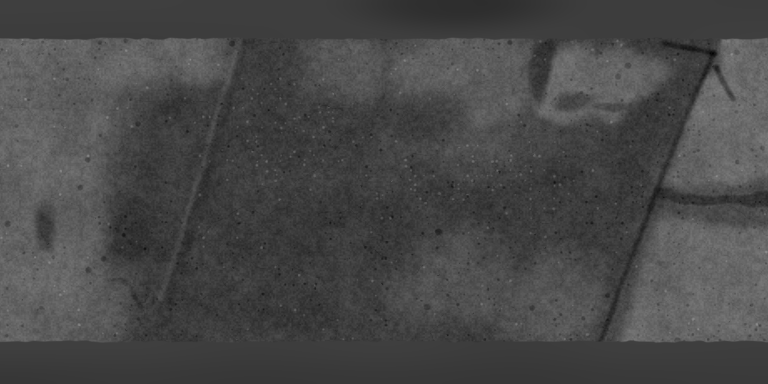
Write a WebGL 1 fragment shader that draws this texture.

```glsl
precision highp float;
// Weathered grey concrete slab between two smooth dark bands.
// Noise-warped ellipses lay out worn and stained areas; line distances draw
// the slanted seams, and hashed cells scatter grain, pits and pale chips.

uniform vec2 u_resolution;

float hash(vec2 p) {
  vec3 h = fract(p.xyx * vec3(0.1031, 0.1030, 0.0973));
  h += dot(h, h.yzx + 33.33);
  return fract((h.x + h.y) * h.z);
}

float noise(vec2 p) {
  vec2 i = floor(p), f = fract(p);
  f = f * f * (3.0 - 2.0 * f);
  return mix(mix(hash(i), hash(i + vec2(1.0, 0.0)), f.x),
             mix(hash(i + vec2(0.0, 1.0)), hash(i + 1.0), f.x), f.y);
}

float fbm(vec2 p) {
  float sum = 0.0, amp = 0.5;
  for (int i = 0; i < 5; i++) {
    sum += amp * noise(p);
    p = mat2(1.6, 1.2, -1.2, 1.6) * p + 7.3;
    amp *= 0.5;
  }
  return sum / 0.97;
}

// Soft ellipse mask
float blob(vec2 p, vec2 center, vec2 radius, float soft) {
  return 1.0 - smoothstep(1.0 - soft, 1.0 + soft, length((p - center) / radius));
}

// Mask of a line from a to b
float stroke(vec2 p, vec2 a, vec2 b, float width, float soft) {
  vec2 ab = b - a;
  float t = clamp(dot(p - a, ab) / dot(ab, ab), 0.0, 1.0);
  return 1.0 - smoothstep(width - soft, width + soft, length(p - a - ab * t));
}

// Scattered round dots, one candidate per cell
float dots(vec2 p, float scale, float density, float seed, float px) {
  vec2 cell = floor(p * scale);
  vec2 id = cell + seed;
  vec2 spot = 0.3 + 0.4 * vec2(hash(id + 3.1), hash(id + 8.7));
  float radius = mix(0.1, 0.28, hash(id + 5.5));
  float d = length(fract(p * scale) - spot);
  float edge = px * scale;
  return step(1.0 - density, hash(id)) * (1.0 - smoothstep(radius - edge, radius + edge, d));
}

// Pale worn areas, 0 to 1
float wornAreas(vec2 q, float seamX, float px) {
  float leftEdge = mix(0.31, 0.58, smoothstep(0.62, 0.86, q.y));
  float worn = 0.80 * (1.0 - smoothstep(leftEdge - 0.08, leftEdge + 0.1, q.x));
  worn = max(worn, 0.55 * blob(q, vec2(0.89, 0.83), vec2(0.11, 0.07), 0.5));
  worn = max(worn, 0.72 * blob(q, vec2(1.19, 0.82), vec2(0.21, 0.15), 0.35));
  worn = max(worn, 0.35 * blob(q, vec2(1.24, 0.66), vec2(0.2, 0.13), 0.6));
  worn = max(worn, 0.92 * blob(q, vec2(1.56, 0.79), vec2(0.17, 0.11), 0.25));
  worn = max(worn, 0.45 * blob(q, vec2(1.18, 0.26), vec2(0.15, 0.12), 0.4));
  worn = max(worn, 0.58 * blob(q, vec2(1.46, 0.22), vec2(0.17, 0.13), 0.5));
  return max(worn, 0.93 * smoothstep(-0.012, 0.012 + px, q.x - seamX));
}

// Dark stains, 0 to 1
float stains(vec2 q) {
  float s = 0.8 * blob(q, vec2(0.33, 0.40), vec2(0.055, 0.08), 0.55);
  s = max(s, 0.75 * blob(q, vec2(0.125, 0.41), vec2(0.025, 0.055), 0.6));
  s = max(s, 0.5 * blob(q, vec2(0.40, 0.73), vec2(0.08, 0.06), 0.7));
  s = max(s, 0.6 * blob(q, vec2(1.12, 0.70), vec2(0.08, 0.06), 0.7));
  s = max(s, 0.85 * blob(q, vec2(1.41, 0.83), vec2(0.028, 0.08), 0.35));
  s = max(s, 0.6 * blob(q, vec2(1.51, 0.74), vec2(0.05, 0.022), 0.5));
  s = max(s, 0.5 * blob(q, vec2(1.61, 0.72), vec2(0.06, 0.011), 0.5));
  s = max(s, 0.55 * blob(q, vec2(1.95, 0.475), vec2(0.25, 0.055), 0.3));
  return max(s, stroke(q, vec2(1.74, 0.49), vec2(2.1, 0.485), 0.017, 0.01));
}

float slab(vec2 p, float px) {
  vec2 warp = vec2(fbm(p * 7.0), fbm(p * 7.0 + 31.0)) - 0.5;
  vec2 q = p + 0.13 * warp;
  vec2 jitter = p + 0.014 * warp;
  float mottling = fbm(p * 11.0 + 4.0) - 0.5;
  float seamX = 1.56 + (p.y - 0.115) * 0.396;
  float worn = wornAreas(mix(q, jitter, smoothstep(-0.04, 0.02, p.x - seamX)), seamX, px);
  float tone = 0.235 + 0.18 * worn + mottling * mix(0.07, 0.12, worn);

  // Dark strip beside the right seam and its upper corner
  float strip = stroke(jitter, vec2(1.79, 0.82), vec2(1.57, 0.10), 0.04, 0.025);
  strip = max(strip, blob(q, vec2(1.79, 0.85), vec2(0.055, 0.05), 0.4));
  tone = mix(tone, 0.24 + 0.05 * mottling, 0.8 * strip);
  tone = mix(tone, 0.17, stains(p + 0.055 * warp) * 0.9);

  // Slanted seams and scratches
  float line = 0.004 + px;
  tone += 0.05 * stroke(jitter, vec2(0.625, 0.896), vec2(0.42, 0.22), 0.006, 0.006);
  tone -= 0.035 * stroke(jitter, vec2(0.645, 0.896), vec2(0.44, 0.22), 0.012, 0.012);
  tone -= 0.10 * stroke(jitter, vec2(1.854, 0.86), vec2(1.56, 0.11), line, line);
  tone -= 0.12 * stroke(jitter, vec2(1.73, 0.89), vec2(1.857, 0.86), line, line);
  tone -= 0.17 * stroke(jitter, vec2(1.862, 0.825), vec2(1.91, 0.74), 0.007, 0.005);
  tone -= 0.06 * stroke(q, vec2(0.31, 0.29), vec2(0.38, 0.21), 0.01, 0.01);

  // Wandering veins, grain, pits and chips
  float vein = 1.0 - smoothstep(0.0, 0.012 + px, abs(fbm(q * vec2(4.0, 8.0)) - 0.5));
  tone -= 0.025 * vein;
  tone += (noise(p * 230.0) - 0.5) * 0.065 + (fbm(p * 65.0) - 0.5) * 0.085;
  float pitting = smoothstep(0.5, 0.75, fbm(p * 9.0 + 17.0));
  tone -= 0.10 * dots(p, 75.0, 0.04 + 0.14 * pitting, 11.0, px);
  tone -= 0.09 * dots(p, 32.0, 0.05 * worn, 47.0, px);
  float chips = max(blob(q, vec2(0.75, 0.64), vec2(0.16, 0.12), 0.7),
                    blob(q, vec2(1.25, 0.52), vec2(0.2, 0.07), 0.7));
  tone += 0.13 * dots(p, 80.0, 0.015 + 0.15 * chips, 83.0, px);
  return tone;
}

// Smooth bands with a broad shadow in the upper one
float bands(vec2 p) {
  float tone = 0.222 + 0.02 * smoothstep(0.0, 0.11, p.y);
  tone -= 0.06 * blob(p, vec2(1.18, 0.99), vec2(0.22, 0.06), 0.7);
  return tone + 0.015 * (noise(p * vec2(3.0, 9.0)) - 0.5);
}

void main() {
  vec2 p = gl_FragCoord.xy / u_resolution.y;
  float px = 1.0 / u_resolution.y;
  float ragged = 0.006 * (noise(vec2(p.x * 45.0, 2.0)) - 0.5);
  float inside = smoothstep(-px, px, p.y - 0.111 + ragged)
               * smoothstep(-px, px, 0.899 - p.y + ragged);
  float tone = mix(bands(p), slab(p, px), inside);
  gl_FragColor = vec4(vec3(clamp(tone, 0.0, 1.0)), 1.0);
}
```
